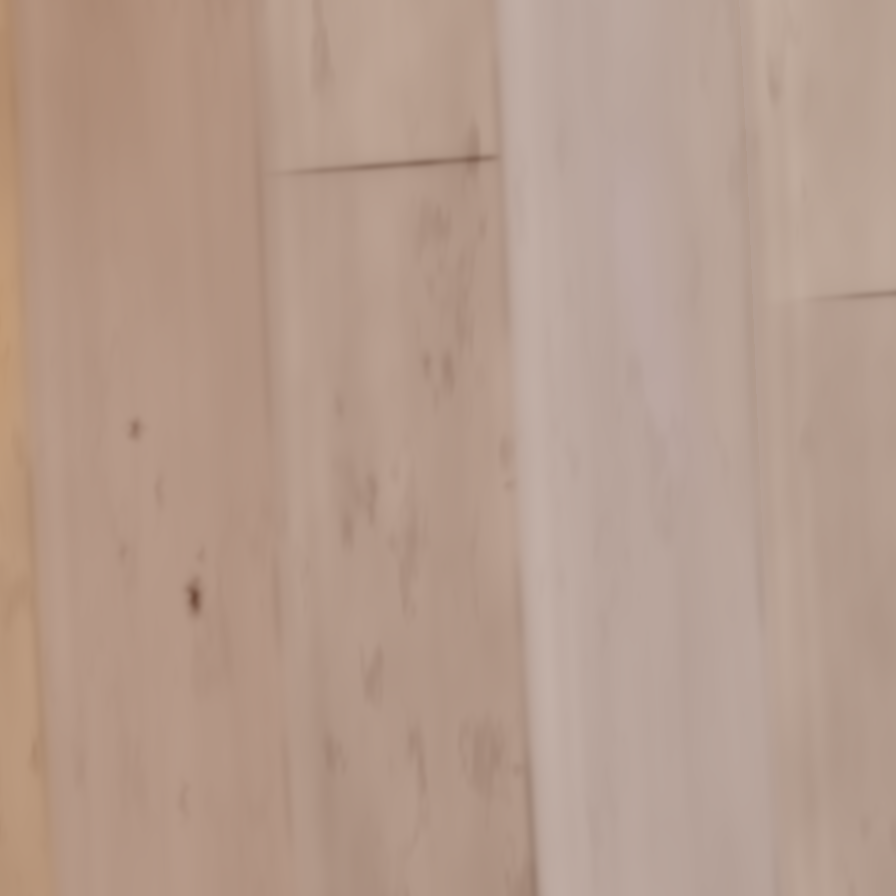
Give the GLSL for this texture, as a WebGL 1 fragment shader.

```glsl
precision highp float;
// Pale wooden floor: wide, slightly leaning planks with soft seams and butt joints.
// Each plank has its own tone; noise stretched along the grain adds streaks,
// blotches and blurred flecks, and a few small knots are laid on top.
uniform vec2 u_resolution;

float hash(vec2 p) {
  return fract(sin(dot(p, vec2(127.1, 311.7))) * 43758.5453);
}

float noise(vec2 p) {
  vec2 i = floor(p), f = fract(p);
  f = f * f * (3.0 - 2.0 * f);
  return mix(mix(hash(i), hash(i + vec2(1.0, 0.0)), f.x),
             mix(hash(i + vec2(0.0, 1.0)), hash(i + 1.0), f.x), f.y);
}

float fbm(vec2 p) {
  float sum = 0.0, amp = 0.5;
  for (int i = 0; i < 3; i++) {
    sum += amp * noise(p);
    p = mat2(0.98, 0.06, -0.2, 0.98) * p * 2.03 + 17.3;
    amp *= 0.5;
  }
  return sum / 0.875;
}

// Soft bump, 1 at the centre, falling off over the given width
float bump(float d, float width) {
  return exp(-d * d / (width * width));
}

float knot(vec2 p, vec2 centre, vec2 size) {
  vec2 d = (p - centre) / size;
  return exp(-dot(d, d));
}

// Base tone: amber sliver, tan, rosy brown, pale grey-pink, beige
vec3 plankTone(float id) {
  if (id < -0.5) return vec3(0.735, 0.605, 0.500);
  if (id < 0.5) return vec3(0.712, 0.598, 0.532);
  if (id < 1.5) return vec3(0.698, 0.595, 0.535);
  if (id < 2.5) return vec3(0.732, 0.655, 0.620);
  return vec3(0.712, 0.622, 0.568);
}

void main() {
  vec2 uv = gl_FragCoord.xy / u_resolution;

  // Plank space: x across the planks, y along the leaning grain
  vec2 grain = vec2(uv.x + 0.05 * uv.y + 0.002 * sin(uv.y * 5.0), uv.y);
  float across = (grain.x - 0.063) / 0.27;
  float id = floor(across);
  float x = fract(across);
  float odd = mod(id, 2.0);
  float jointY = 0.805 - 0.072 * (id - 1.0) + 0.02 * x;
  float above = odd * smoothstep(-0.008, 0.008, uv.y - jointY);

  // Blend neighbouring tones across the soft seam
  float nearest = floor(across + 0.5);
  float seam = across - nearest;
  float inside = smoothstep(0.0, 0.09, x) * smoothstep(1.0, 0.94, x);
  vec3 wood = mix(plankTone(nearest - 1.0), plankTone(nearest), smoothstep(-0.05, 0.05, seam));
  wood += above * smoothstep(0.0, 0.12, x) * smoothstep(1.0, 0.93, x) * vec3(0.018, 0.022, 0.020);

  // Warm shade towards the upper left, cooler dimming at the bottom
  wood -= vec3(0.030, 0.045, 0.058) * smoothstep(0.5, 1.0, uv.y) * smoothstep(0.38, 0.1, uv.x);
  wood += vec3(0.03, 0.012, -0.02) * bump(uv.y - 0.62, 0.16) * smoothstep(0.035, 0.0, uv.x);
  wood -= 0.012 * smoothstep(0.35, 0.0, uv.y);

  // Long streaks, then broader blotches that are stronger on odd planks
  float streak = fbm(grain * vec2(24.0, 1.6) + 3.0) - 0.5;
  float blotch = fbm(grain * vec2(17.0, 7.0) + 40.0) - 0.5;
  wood += streak * vec3(0.045, 0.050, 0.052);
  wood += blotch * (0.025 + 0.035 * odd * inside) * vec3(0.9, 1.0, 1.05);

  // Pale sapwood bands along the left edge of each plank
  float sap = (bump(x - 0.08, 0.045) + 0.7 * bump(x - 0.19, 0.035)) * step(-0.5, id);
  wood += sap * (0.4 + 0.9 * noise(vec2(id * 5.0, uv.y * 4.0))) * vec3(0.020, 0.024, 0.024);

  // Lilac sheen slanting down the pale plank, beige towards its right edge
  float sheenX = 0.695 + 0.18 * (0.86 - uv.y);
  float sheen = bump(uv.x - sheenX + 0.05 * blotch, 0.026)
              * smoothstep(0.38, 0.55, uv.y) * smoothstep(0.9, 0.75, uv.y);
  wood += sheen * vec3(0.010, 0.010, 0.026);
  float pale = step(1.5, id) * step(id, 2.5);
  wood -= pale * vec3(0.008, 0.014, 0.026) * smoothstep(0.5, 0.9, x) * smoothstep(0.25, 0.6, uv.y);

  // Blurred dark flecks drawn out along the grain
  float fleck = smoothstep(0.56, 0.92, fbm(grain * vec2(42.0, 12.0) + 9.0));
  fleck *= smoothstep(0.3, 0.75, noise(grain * vec2(9.0, 5.0) + 5.0));
  wood -= fleck * (0.025 + 0.045 * odd * inside) * vec3(0.9, 1.0, 1.0);

  // Seams: blurred and broken, darkest low down beside the rosy plank
  float worn = smoothstep(0.4, 0.85, noise(vec2(nearest * 9.0 + 2.0, uv.y * 9.0)));
  float seamDepth = 0.008 + 0.03 * worn;
  seamDepth += 0.04 * bump(nearest - 2.0, 0.3) * smoothstep(0.4, 0.1, uv.y);
  wood -= seamDepth * bump(seam + 0.02, 0.022);

  // Butt joints across odd planks, uneven dark lines with a soft shadow
  float joint = odd * step(0.0, id) * smoothstep(0.02, 0.55, x + 0.1 * (2.0 - id));
  joint *= smoothstep(1.0, 0.93, x) * (0.6 + 0.5 * noise(vec2(x * 9.0, id)));
  wood -= joint * (0.15 * bump(uv.y - jointY, 0.0042) + 0.025 * bump(uv.y - jointY, 0.014))
        * vec3(0.95, 1.0, 1.0);

  // Two clear knots and a scatter of faint ones, with ragged outlines
  vec2 ragged = uv + 0.007 * (vec2(noise(uv * 90.0), noise(uv * 90.0 + 31.0)) - 0.5);
  float knots = 0.30 * knot(ragged, vec2(0.216, 0.333), vec2(0.008, 0.016));
  knots += 0.14 * knot(ragged, vec2(0.151, 0.521), vec2(0.008, 0.010));
  for (int i = 0; i < 9; i++) {
    float n = float(i);
    vec2 centre = vec2(0.1 + 0.5 * hash(vec2(n, 2.0)), 0.1 + 0.55 * hash(vec2(n, 8.0)));
    knots += 0.045 * knot(ragged, centre, vec2(0.006, 0.007 + 0.015 * hash(vec2(n, 5.0))));
  }
  wood -= knots * vec3(0.92, 1.0, 1.0);

  gl_FragColor = vec4(clamp(wood, 0.0, 1.0), 1.0);
}
```
